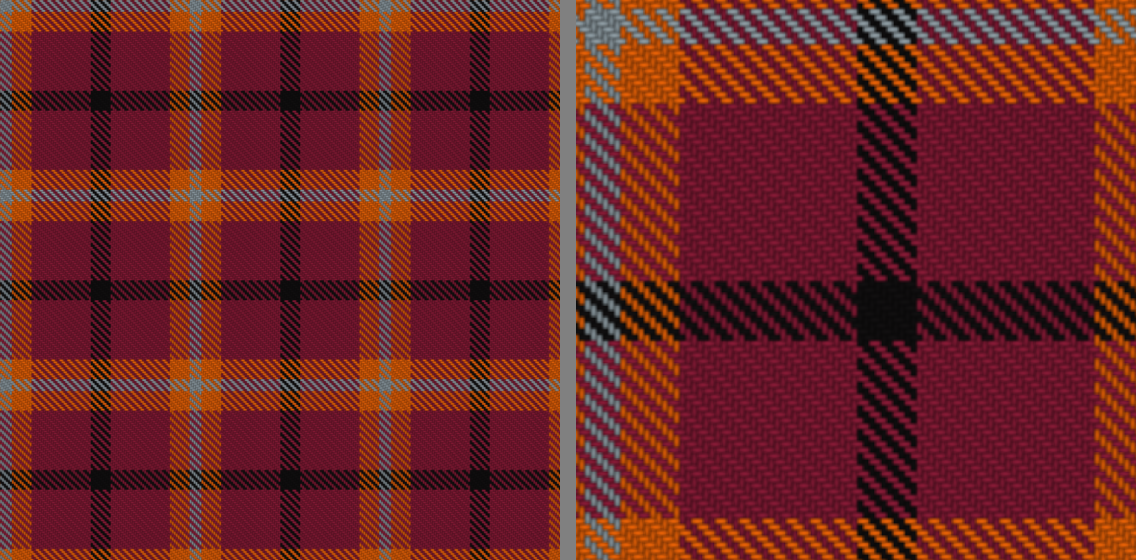
Left, the full canvas; right, a detail of the centre.
Write a WebGL 2 fragment shader that draws this pattern.

```glsl
#version 300 es
precision highp float;
// Draws a twill-woven tartan: wine ground, black bars, and orange bands split by grey-blue.

uniform vec2 u_resolution;
out vec4 fragColor;

const float PI = 3.14159265;
const float THREADS_ACROSS = 283.57; // threads along one side of the canvas
const float SETT = 96.0;             // threads in one repeat
const float TWILL = 4.0;             // over two, under two
const float SOFTNESS = 0.6;          // blur of the yarn edges, in threads
const int SAMPLES = 5;               // antialiasing samples per axis

const vec3 WINE = vec3(0.40, 0.078, 0.16);
const vec3 ORANGE = vec3(0.69, 0.29, 0.02);
const vec3 GREY_BLUE = vec3(0.42, 0.46, 0.48);
const vec3 BLACK = vec3(0.05, 0.045, 0.047);

// 1 when a thread index lies in [first, last)
float band(float index, float first, float last) {
    return step(first, index) * (1.0 - step(last, index));
}

// Yarn colour of a thread by its place in the sett
vec3 yarnColour(float thread) {
    float index = mod(thread, SETT);
    vec3 colour = WINE;
    colour = mix(colour, GREY_BLUE, band(index, 0.0, 6.0));
    colour = mix(colour, ORANGE, band(index, 6.0, 16.0) + band(index, 86.0, 96.0));
    return mix(colour, BLACK, band(index, 46.0, 56.0));
}

// Rounded shading of a float: darker at its sides and ends
float yarnShade(float across, float along) {
    return 0.43 + 0.60 * sin(PI * across) + 0.30 * sin(PI * along);
}

// Colour of the cloth at a position measured in threads from the top left
vec3 weave(vec2 position) {
    vec2 thread = floor(position);
    vec2 local = position - thread;
    float phase = mod(thread.x - thread.y, TWILL);

    // Weft floats over the first two phases, a dimmer warp over the other two
    if (phase < 1.5) {
        return 1.06 * yarnColour(thread.y) * yarnShade(local.y, 0.5 * (phase + local.x));
    }
    return 0.94 * yarnColour(thread.x) * yarnShade(local.x, 0.5 * (3.0 - phase + local.y));
}

void main() {
    vec2 uv = gl_FragCoord.xy / u_resolution;
    vec2 centre = vec2(uv.x, 1.0 - uv.y) * THREADS_ACROSS;

    // Filter width covers both the pixel and the softness of the yarn
    vec2 pixel = THREADS_ACROSS / u_resolution;
    vec2 width = sqrt(pixel * pixel + SOFTNESS * SOFTNESS);

    vec3 total = vec3(0.0);
    for (int j = 0; j < SAMPLES; j++) {
        for (int i = 0; i < SAMPLES; i++) {
            vec2 offset = (vec2(i, j) + 0.5) / float(SAMPLES) - 0.5;
            total += weave(centre + offset * width);
        }
    }
    fragColor = vec4(total / float(SAMPLES * SAMPLES), 1.0);
}
```
